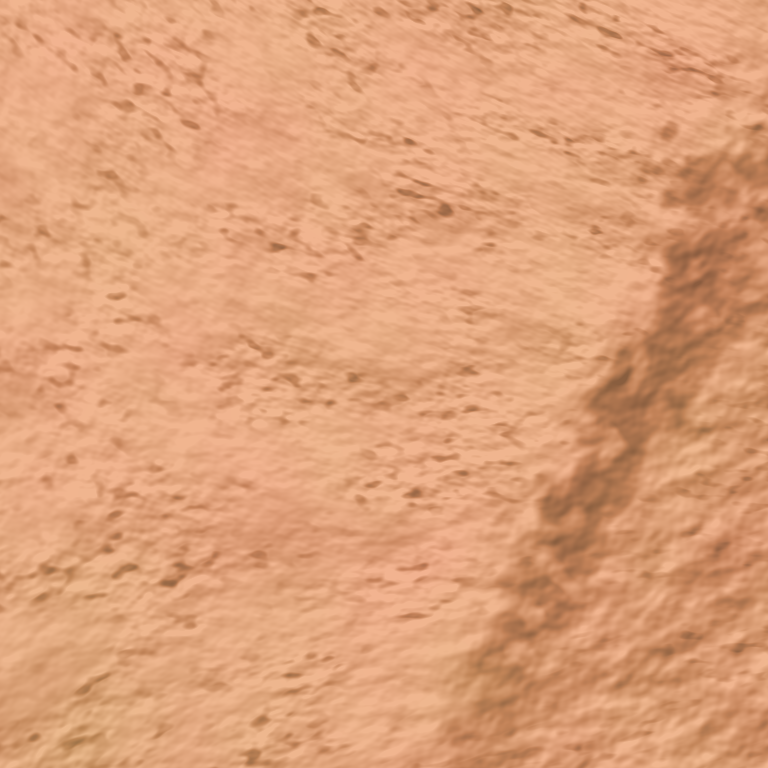
Reproduce this texture procedurally as a Shadertoy shader.

```glsl
// Wind-streaked orange sand slope cut by a dark, crumbling diagonal gully.

vec2 hash(vec2 p) {
    vec3 q = fract(p.xyx * vec3(0.1031, 0.1030, 0.0973));
    q += dot(q, q.yzx + 33.33);
    return fract((q.xx + q.yz) * q.zy);
}

// Gradient of one lattice corner projected on the offset from it.
float corner(vec2 i, vec2 f, vec2 c) {
    return dot(hash(i + c) * 2.0 - 1.0, f - c);
}

// Gradient noise centred on zero.
float noise(vec2 p) {
    vec2 i = floor(p), f = fract(p);
    vec2 u = f * f * f * (f * (f * 6.0 - 15.0) + 10.0);
    vec2 e = vec2(0.0, 1.0);
    return 2.4 * mix(mix(corner(i, f, e.xx), corner(i, f, e.yx), u.x),
                     mix(corner(i, f, e.xy), corner(i, f, e.yy), u.x), u.y);
}

float fbm(vec2 p) {
    float sum = 0.0, amp = 0.55;
    for (int i = 0; i < 3; i++) {
        sum += amp * noise(p);
        p = mat2(1.9, 0.3, -0.3, 1.9) * p + 17.3;
        amp *= 0.5;
    }
    return sum;
}

// Streak coordinates: falling to the right at the top, rising at the bottom.
vec2 flow(vec2 p) {
    float tilt = mix(-0.22, 0.55, p.y);
    return vec2(p.x - 0.3 * p.y, p.y + tilt * (p.x - 0.35)) + 3.0;
}

// Coordinates aligned with the crumbled right bank.
vec2 bankFrame(vec2 p) {
    return mat2(0.88, -0.47, 0.47, 0.88) * p + 7.0;
}

// Signed offset from the gully axis, positive on the right bank.
float gullyOffset(vec2 p) {
    return p.x - 0.6 - 0.5 * p.y + fbm(p * 8.0 + 5.0) * 0.045 + noise(p * 30.0) * 0.013;
}

// Fine streaks on the slope, rounder clods near the gully and beyond it.
float relief(vec2 p, float rough) {
    float streaks = fbm(flow(p) * vec2(25.0, 46.0));
    float clods = fbm(bankFrame(p) * vec2(20.0, 30.0));
    return mix(streaks, clods, rough);
}

vec3 sandColor(float tone) {
    vec3 shadow = vec3(0.56, 0.38, 0.255);
    vec3 clay = vec3(0.765, 0.51, 0.345);
    vec3 sunlit = vec3(0.93, 0.695, 0.545);
    vec3 c = mix(shadow, clay, clamp(tone / 0.47, -0.1, 1.0));
    return mix(c, sunlit, clamp((tone - 0.47) / 0.53, 0.0, 1.08));
}

void mainImage(out vec4 fragColor, in vec2 fragCoord) {
    vec2 p = fragCoord / iResolution.xy;
    float d = gullyOffset(p);
    float rough = smoothstep(-0.2, -0.03, d);
    vec2 s = flow(p);

    // Broad tone: bright slope, dusky patches, duller right bank.
    float patches = smoothstep(-0.12, 0.5, fbm(s * vec2(3.5, 8.0)));
    float lowerLeft = smoothstep(0.42, 0.05, p.y) * smoothstep(0.55, 0.2, p.x);
    float tone = 0.97 - 0.18 * patches - 0.08 * lowerLeft;
    tone -= 0.13 * smoothstep(-0.14, 0.0, d) + 0.05 * smoothstep(0.0, 0.06, d);
    tone += fbm(bankFrame(p) * vec2(7.0, 12.0)) * 0.14 * rough;

    // Relief lit from the upper left, stronger where the ground is broken.
    float gather = smoothstep(-0.25, 0.35, fbm(s * vec2(5.0, 9.0) + 11.0));
    vec2 toLight = vec2(-0.003, 0.005) * mix(1.0, 1.3, rough);
    float slope = relief(p, rough) - relief(p + toLight, rough);
    tone += slope * mix(0.25 + 0.3 * gather, 0.62, rough);
    tone += fbm(s * vec2(13.0, 27.0) + 9.0) * 0.11;

    // Small elongated pits gathered in patches.
    float grains = noise(s * vec2(29.0, 56.0) + 31.0);
    grains += 0.6 * noise(s * vec2(54.0, 100.0) + 13.0);
    float pits = smoothstep(0.15, 1.15, grains);
    tone -= pits * (0.12 + 0.42 * gather) * (1.0 - 0.45 * rough);

    // Shadowed gully floor, diffuse at the bottom, plus the upper hollow.
    float fade = smoothstep(0.04, 0.32, p.y);
    float floorMask = smoothstep(-0.075, -0.03, d) * smoothstep(0.075, 0.01, d);
    floorMask *= mix(0.5, 1.0, fade) * smoothstep(0.74, 0.67, p.y);
    vec2 h = (p - vec2(0.96, 0.77)) / vec2(0.11, 0.05);
    float hollow = smoothstep(1.4, 0.5, length(h) + fbm(p * 18.0) * 1.1);
    float shade = max(floorMask, 0.85 * hollow);
    float boulders = smoothstep(0.15, 0.9, noise(p * vec2(27.0, 23.0) + 4.0));
    tone = mix(tone, 0.15 + 0.42 * boulders + slope * 0.5, shade * 0.9);

    // Drift between ochre and rose, with ochre toward the lower left.
    vec3 color = sandColor(tone);
    color += vec3(-0.010, 0.014, -0.004) * fbm(p * 5.0 + 40.0);
    color += vec3(-0.012, 0.005, -0.005) * lowerLeft;
    fragColor = vec4(color, 1.0);
}
```
